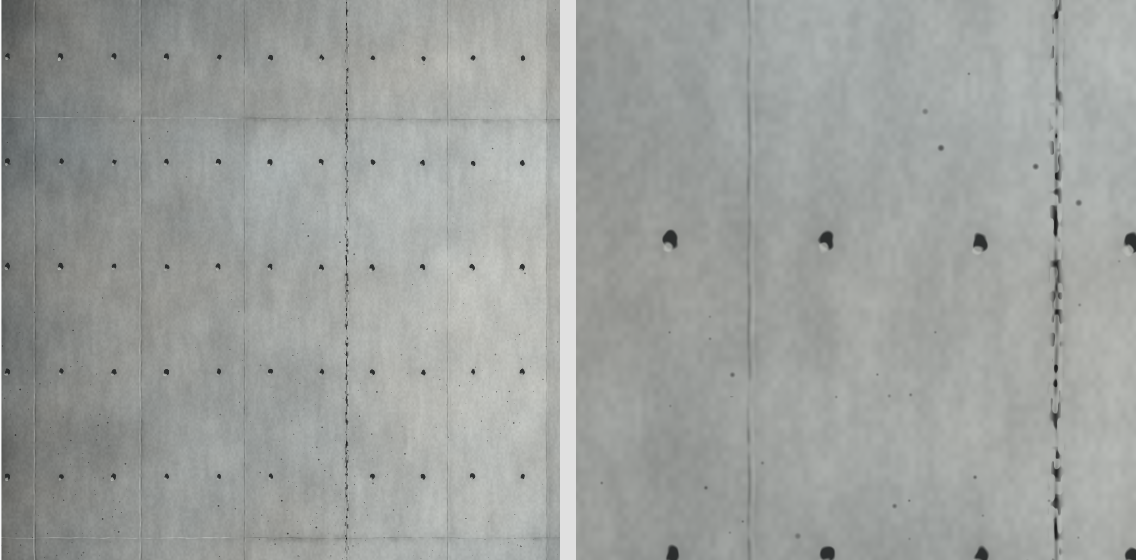
Left, the full canvas; right, a detail of the centre.
Write a three.js fragment shader that draws this texture.

```glsl
#define FIRST_HOLE vec2(0.013, 0.1484)
#define COLUMN_PITCH 0.0958
#define COLUMN_SHRINK 0.00039
#define ROW_PITCH 0.1878
#define ROW_SKEW 0.006
#define HOLE_RADIUS 0.0051
#define SEAM_WIDTH 0.0008
#define PITTED_SEAM 3.0
#define MISSING_HOLE vec2(6.0, 0.0)
#define PORE_DENSITY 0.13
#define MOTTLE 0.12
#define SOFT 0.0011

varying vec2 vUv;

float hash(vec2 p) {
  vec3 q = fract(p.xyx * 0.1031);
  q += dot(q, q.yzx + 33.33);
  return fract((q.x + q.y) * q.z);
}

float noise(vec2 p) {
  vec2 i = floor(p), f = fract(p);
  f = f * f * (3.0 - 2.0 * f);
  return mix(mix(hash(i), hash(i + vec2(1.0, 0.0)), f.x),
             mix(hash(i + vec2(0.0, 1.0)), hash(i + 1.0), f.x), f.y);
}

float fbm(vec2 p) {
  float sum = 0.0, amp = 0.5;
  for (int i = 0; i < 5; i++) {
    sum += amp * noise(p);
    p = p * 2.03 + 17.1;
    amp *= 0.5;
  }
  return sum;
}

float within(float d, float r) {
  return 1.0 - smoothstep(r - SOFT, r + SOFT, d);
}

// Hole index space: columns narrow to the right, rows tilt slightly
vec2 toGrid(vec2 p) {
  float root = sqrt(COLUMN_PITCH * COLUMN_PITCH - 4.0 * COLUMN_SHRINK * (p.x - FIRST_HOLE.x));
  return vec2((COLUMN_PITCH - root) / (2.0 * COLUMN_SHRINK),
              (p.y * (1.0 + ROW_SKEW * p.x) - FIRST_HOLE.y) / ROW_PITCH);
}

vec3 concrete(vec2 p, vec2 panel) {
  float tone = 0.362 + 0.355 * pow(p.x, 0.4);
  tone -= (0.07 - 0.03 * p.x) * smoothstep(0.74, 1.0, p.y);
  tone += 0.035 * exp(-9.0 * dot(p - vec2(0.85, 0.68), p - vec2(0.85, 0.68)));
  tone -= 0.06 * step(5.0, panel.x);
  tone += 0.015 * (hash(panel + 5.0) - 0.5);
  // Cloudy stains, vertical streaks and fine grain
  tone += MOTTLE * (fbm(p * vec2(6.0, 10.0) + 3.0) - 0.48);
  tone += 0.075 * (fbm(p * vec2(42.0, 17.0) + 9.0) - 0.48);
  tone += 0.028 * (noise(p * vec2(130.0, 26.0)) - 0.5);
  tone += 0.04 * (noise(p * vec2(270.0, 210.0)) - 0.5);
  // Cool band under the upper joint, warmer patches elsewhere
  float cool = fbm(p * vec2(4.0, 5.0) + 31.0) - 0.5;
  cool += 0.3 * exp(-120.0 * (p.y - 0.74) * (p.y - 0.74)) + 0.2 * (0.4 - p.x) * p.y;
  return tone * vec3(0.992, 1.006, 0.985) + cool * vec3(-0.04, 0.0, 0.035);
}

float pores(vec2 p) {
  float mask = 0.0;
  for (int k = 0; k < 2; k++) {
    float scale = 48.0 + 43.0 * float(k);
    vec2 q = p * scale;
    vec2 cell = floor(q) + 101.0 * float(k);
    vec2 jitter = 0.2 + 0.6 * vec2(hash(cell + 7.3), hash(cell + 19.7));
    float cluster = smoothstep(0.35, 0.75, noise(p * 7.0 + 4.0));
    float chance = PORE_DENSITY * mix(1.4, 0.15, smoothstep(0.1, 0.6, p.y)) * cluster;
    float size = mix(0.0003, 0.0016, pow(hash(cell + 41.0), 3.0));
    float d = length(fract(q) - jitter) / scale;
    float depth = 0.4 + 0.6 * hash(cell + 67.0);
    mask = max(mask, depth * within(d, size) * step(hash(cell), chance));
  }
  return mask;
}

void main() {
  vec2 p = vUv;
  vec2 g = toGrid(p);
  float pitch = COLUMN_PITCH - 2.0 * COLUMN_SHRINK * g.x;
  vec2 joint = vec2((g.x - 0.5) / 2.0, (g.y + 0.58) / 4.0);
  vec3 color = concrete(p, floor(joint));
  color *= 1.0 - 0.55 * pores(p);

  // Vertical seams: worn pale lines on the left, thin dark ones on the right
  float seam = floor(joint.x + 0.5);
  float dx = (joint.x - seam) * 2.0 * pitch + 0.0012 * (noise(vec2(seam * 9.0, p.y * 45.0)) - 0.5);
  float wear = fbm(vec2(seam * 17.0 + 2.0, p.y * 30.0));
  float broken = smoothstep(0.2, 0.75, noise(vec2(seam * 3.0 + 8.0, p.y * 140.0)) * 0.5 + wear * 0.55);
  float pale = 1.0 - step(1.5, seam);
  float pitted = 1.0 - step(0.5, abs(seam - PITTED_SEAM));
  color += within(abs(dx), SEAM_WIDTH) * mix(-0.13, 0.14, pale) * (0.2 + 0.8 * broken);
  color -= within(abs(dx - 0.0028), SEAM_WIDTH) * mix(-0.05, 0.10, pale) * broken;
  color -= 0.06 * wear * exp(-abs(dx - 0.004) * 200.0);

  // Crumbled pits scattered along one seam
  float crumbs = noise(vec2(dx * 420.0 + 50.0, p.y * 210.0)) + 0.35 * (wear - 0.5);
  crumbs = smoothstep(0.52, 0.78, crumbs) * exp(-dx * dx * 130000.0);
  color *= 1.0 - pitted * (0.65 * crumbs + 0.16 * broken * within(abs(dx), 0.001));

  // Horizontal joints: a thin pale lip fading into a dark blotchy edge
  float row = floor(joint.y + 0.5);
  float dy = (joint.y - row) * 4.0 * ROW_PITCH;
  dy += 0.003 * (fbm(vec2(p.x * 35.0, row * 7.0)) - 0.5);
  float smudge = fbm(vec2(p.x * 24.0, row * 13.0 + 6.0));
  float chipped = smoothstep(0.25, 0.8, noise(vec2(p.x * 120.0, row * 5.0 + 3.0)) * 0.5 + smudge * 0.55);
  float rightSide = smoothstep(0.40, 0.46, p.x);
  color += within(abs(dy), SEAM_WIDTH) * mix(0.13, -0.09, rightSide) * (0.15 + 0.85 * chipped);
  float stain = fbm(p * vec2(70.0, 110.0));
  color -= (0.06 + 0.16 * rightSide) * smudge * stain * exp(-abs(dy + 0.002) * 130.0);

  // Tie holes: ragged dark hollow with a lit lower rim
  vec2 hole = floor(g + 0.5);
  float vary = hash(hole + 60.0);
  vec2 d = (g - hole) * vec2(pitch, ROW_PITCH);
  d += 0.002 * (vec2(vary, hash(hole + 83.0)) - 0.5);
  d += 0.0022 * (vec2(noise(p * 210.0), noise(p * 210.0 + 40.0)) - 0.5);
  float present = step(0.5, length(hole - MISSING_HOLE));
  float radius = HOLE_RADIUS * (0.85 + 0.3 * vary);
  color *= 1.0 - 0.15 * present * exp(-length(d) * 180.0);
  float hollow = within(length((d - vec2(0.0005, 0.0008)) * vec2(1.2, 0.95)), radius);
  float rim = within(length((d + vec2(0.0016, 0.0038)) * vec2(1.0, 1.1)), radius * 0.55);
  color = mix(color, vec3(0.13, 0.14, 0.14), 0.9 * hollow * present);
  color = mix(color, vec3(0.74, 0.75, 0.73), (0.45 + 0.4 * vary) * rim * present);

  // Bare strip along the left border
  color = mix(color, vec3(0.97), within(p.x, 0.0026));
  gl_FragColor = vec4(clamp(color, 0.0, 1.0), 1.0);
}
```
